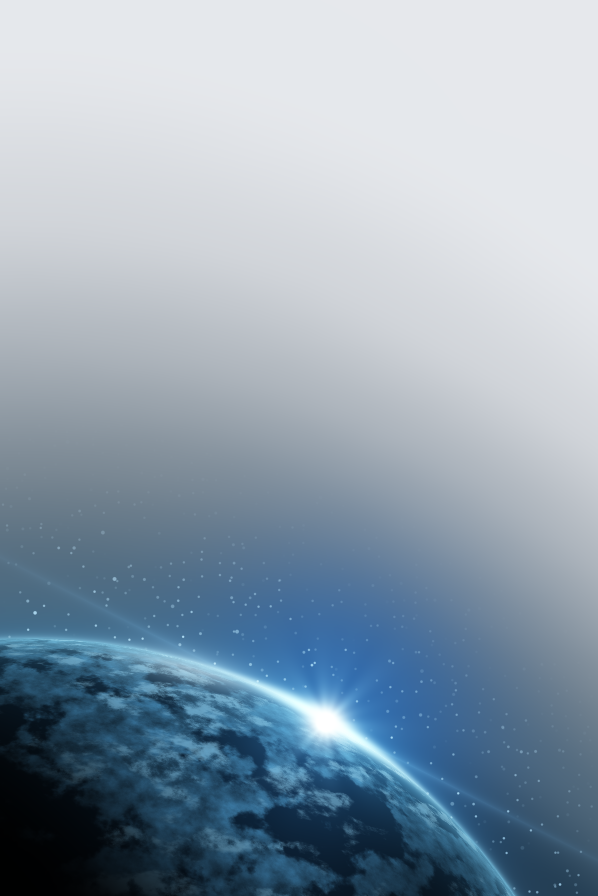
A Shadertoy shader for this background:

```glsl
#define ASPECT 1.497
#define PLANET_CENTER vec2(0.0486, -0.5525)
#define PLANET_RADIUS 0.9825
#define SUN_POS vec2(0.545, 0.290)
#define FLARE_DIR vec2(0.892, -0.452)
#define SKY_BEND 0.38
#define GLOW_BLUE vec3(0.14, 0.40, 0.73)
#define OCEAN vec3(0.025, 0.075, 0.12)
#define LAND vec3(0.15, 0.31, 0.42)
#define CLOUD vec3(0.46, 0.68, 0.80)
#define STAR_LAYERS 3

float hash(vec2 p) {
    vec3 q = fract(vec3(p.xyx) * 0.1031);
    q += dot(q, q.yzx + 33.33);
    return fract((q.x + q.y) * q.z);
}

float noise(vec2 p) {
    vec2 i = floor(p), f = fract(p);
    f = f * f * (3.0 - 2.0 * f);
    return mix(mix(hash(i), hash(i + vec2(1, 0)), f.x),
               mix(hash(i + vec2(0, 1)), hash(i + vec2(1, 1)), f.x), f.y);
}

float fbm(vec2 p) {
    float sum = 0.0, amp = 0.5;
    for (int i = 0; i < 6; i++) {
        sum += amp * noise(p);
        p = mat2(1.6, 1.2, -1.2, 1.6) * p + 7.3;
        amp *= 0.55;
    }
    return sum;
}

float blob(vec2 p, vec2 center, vec2 size) {
    vec2 q = (p - center) / size;
    return exp(-dot(q, q));
}

vec3 screen(vec3 base, vec3 light) {
    return 1.0 - (1.0 - base) * (1.0 - clamp(light, 0.0, 1.0));
}

// Haze: pale at the top, slate blue below, with levels sinking to the right
vec3 skyColor(vec2 p) {
    float h = p.y + SKY_BEND * p.x * p.x + 0.025 * (fbm(p * vec2(2.0, 4.0)) - 0.5);
    vec3 c = mix(vec3(0.14, 0.24, 0.32), vec3(0.31, 0.40, 0.47), smoothstep(0.34, 0.54, h));
    c = mix(c, vec3(0.46, 0.515, 0.56), smoothstep(0.50, 0.74, h));
    c = mix(c, vec3(0.66, 0.69, 0.72), smoothstep(0.66, 0.95, h));
    c = mix(c, vec3(0.81, 0.825, 0.845), smoothstep(0.86, 1.15, h));
    return mix(c, vec3(0.90, 0.91, 0.925), smoothstep(1.05, 1.45, h));
}

// Fine dust, densest close above the planet
float starDust(vec2 p, float height, float px) {
    float sum = 0.0;
    for (int i = 0; i < STAR_LAYERS; i++) {
        float layer = float(i);
        vec2 grid = p * (48.0 - 13.0 * layer) + 19.0 * layer;
        vec2 id = floor(grid);
        vec2 offset = 0.2 + 0.6 * vec2(hash(id + 3.1), hash(id + 8.7));
        float dist = length(fract(grid) - offset) / (48.0 - 13.0 * layer);
        float size = 0.0006 + 0.0007 * layer * hash(id + 5.3);
        float present = step(0.58 + 0.12 * layer, hash(id));
        sum += present * hash(id + 1.9) * (1.0 - smoothstep(size, size + px, dist));
    }
    return sum * exp(-pow(max(height, 0.0) / 0.17, 2.0));
}

// Continents and clouds, squeezed towards the limb
vec3 planetColor(vec2 p, float height) {
    vec2 q = p - PLANET_CENTER;
    float r = min(length(q) / PLANET_RADIUS, 1.0);
    vec2 m = q * asin(r) / max(r, 0.001);
    float bias = 0.16 * blob(p, vec2(0.25, 0.31), vec2(0.13, 0.08))
               + 0.13 * blob(p, vec2(0.36, 0.15), vec2(0.14, 0.08))
               - 0.22 * blob(p, vec2(0.49, 0.10), vec2(0.10, 0.05))
               - 0.16 * blob(p, vec2(0.06, 0.15), vec2(0.12, 0.15));
    float relief = fbm(m * 7.0 + 2.0);
    float detail = fbm(m * 32.0);
    float land = smoothstep(0.47, 0.60, relief + bias + 0.15 * (detail - 0.5));
    vec3 c = mix(OCEAN, LAND * (0.35 + 1.2 * detail), land);
    float cloud = smoothstep(0.56, 0.76, fbm(m * vec2(11.0, 18.0) + 4.0) + 0.6 * bias);
    c = mix(c, CLOUD, 0.65 * cloud * smoothstep(0.30, 0.65, detail));
    c *= smoothstep(0.02, 0.46, p.x * 0.8 + p.y * 0.9 - 0.05);
    c *= 1.0 - 0.6 * blob(p, vec2(0.72, 0.0), vec2(0.16, 0.12));
    return screen(c, vec3(0.10, 0.24, 0.34) * exp(height / 0.07) * 0.7);
}

void mainImage(out vec4 fragColor, in vec2 fragCoord) {
    vec2 p = fragCoord / iResolution.xy * vec2(1.0, ASPECT);
    float px = 1.5 / iResolution.x;
    float height = length(p - PLANET_CENTER) - PLANET_RADIUS;
    vec2 toSun = p - SUN_POS;
    float r = length(toSun);
    float along = dot(toSun, FLARE_DIR);
    float across = dot(toSun, vec2(-FLARE_DIR.y, FLARE_DIR.x));

    // Sky with blue air around the sun and along the limb
    vec3 sky = skyColor(p);
    sky = mix(sky, GLOW_BLUE, 0.85 * exp(-pow(r / 0.25, 2.0)));
    float air = exp(-max(height, 0.0) / 0.07) * (1.0 - smoothstep(0.4, 0.9, p.x));
    sky = mix(sky, vec3(0.28, 0.53, 0.70), 0.55 * air);
    sky = screen(sky, vec3(0.60, 0.80, 0.95) * starDust(p, height, px));

    vec3 planet = planetColor(p, min(height, 0.0));
    planet = screen(planet, GLOW_BLUE * 0.75 * exp(-r / 0.12));
    vec3 col = mix(planet, sky, smoothstep(-px, px, height));

    // Thin lit limb, with a warm veil left of the sun
    float rim = exp(-abs(height) / (height > 0.0 ? 0.005 : 0.014));
    col = screen(col, vec3(0.36, 0.62, 0.76) * rim * 0.75);
    float veil = blob(p, vec2(0.32, 0.375), vec2(0.13, 0.07)) * exp(-abs(height + 0.012) / 0.022);
    col = screen(col, vec3(0.48, 0.50, 0.52) * veil);

    // Bright arc and the long straight flare
    float taper = exp(-pow(along / 0.13, 2.0));
    float arc = exp(-pow(height / (0.004 + 0.011 * taper), 2.0)) * exp(-pow(along / 0.17, 2.0));
    col = screen(col, vec3(0.72, 0.92, 1.0) * arc * 1.25);
    col = screen(col, vec3(0.12, 0.45, 0.80) * exp(-abs(height) / 0.025) * exp(-abs(along) / 0.16));
    float flare = exp(-abs(across) / 0.008) * exp(-abs(along) / 0.30);
    col = screen(col, vec3(0.30, 0.55, 0.80) * flare * 0.65);

    // Sun core and rays
    float angle = atan(toSun.y, toSun.x);
    float rays = 0.55 + 0.25 * cos(angle * 8.0 + 0.5) + 0.20 * cos(angle * 14.0 + 1.7);
    col = screen(col, vec3(0.45, 0.75, 1.0) * rays * exp(-r / 0.045));
    col = screen(col, vec3(0.95, 0.99, 1.0) * exp(-pow(r / 0.032, 2.0)) * 1.3);

    fragColor = vec4(col, 1.0);
}
```
